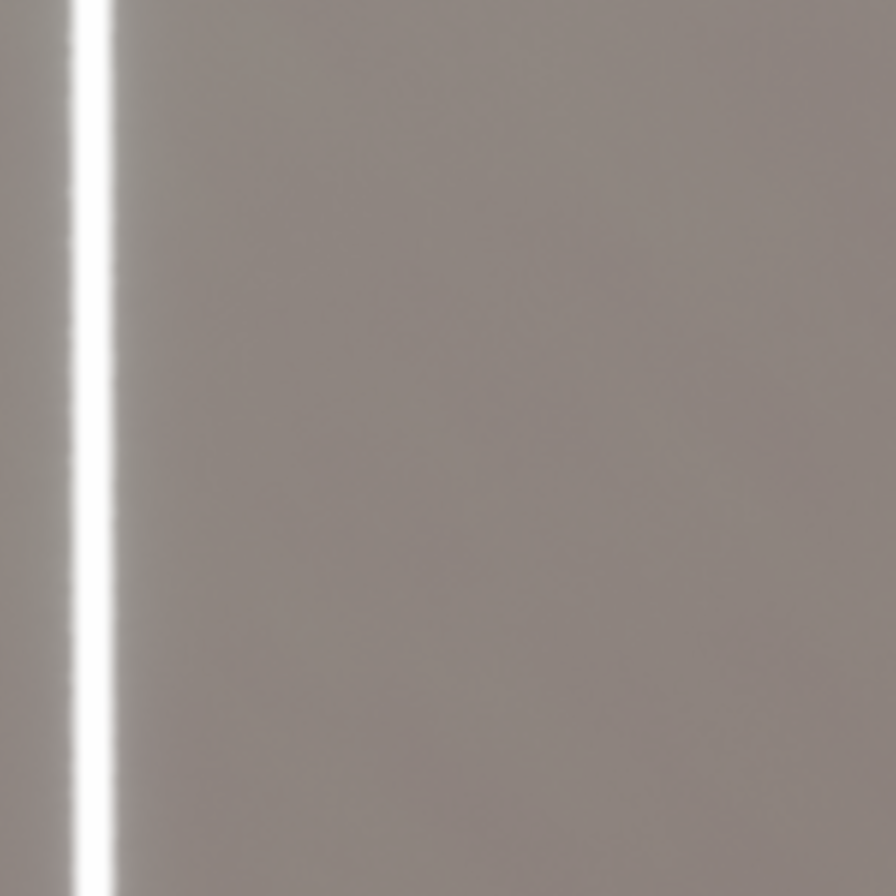
Give the GLSL for this texture, as a three.js fragment shader.

```glsl
varying vec2 vUv;

float hash(vec2 p) {
  return fract(sin(dot(p, vec2(127.1, 311.7))) * 43758.55);
}

float noise(vec2 p) {
  vec2 cell = floor(p);
  vec2 f = fract(p);
  f = f * f * (3.0 - 2.0 * f);
  return mix(mix(hash(cell), hash(cell + vec2(1.0, 0.0)), f.x),
             mix(hash(cell + vec2(0.0, 1.0)), hash(cell + 1.0), f.x), f.y);
}

void main() {
  // Warm grey wall, slightly cooler towards the upper left
  float lift = 0.5 * (1.0 - vUv.x) + 0.5 * vUv.y;
  vec3 color = mix(vec3(0.549, 0.507, 0.488), vec3(0.562, 0.531, 0.51), lift);

  // Diagonal streaks falling to the right, tinted green to mauve
  vec2 streak = vec2(vUv.x - vUv.y, vUv.x + vUv.y);
  float mottle = noise(streak * vec2(3.0, 8.0)) - 0.5;
  mottle += 0.5 * (noise(streak * vec2(9.0, 19.0) + 7.0) - 0.5);
  color += mottle * vec3(0.003, 0.009, 0.003);

  // Fine grain that breaks up the gradient
  color += (noise(vUv * 150.0) - 0.5) * 0.005;

  // Slightly leaning light strip with a softly uneven edge
  float center = mix(0.1048, 0.1022, vUv.y);
  float d = abs(vUv.x - center);
  float ripple = noise(vec2(vUv.x * 40.0, vUv.y * 70.0)) - 0.5;

  // Wide cool halo, then the tight glow around the core
  float breathing = 0.85 + 0.3 * noise(vec2(3.0, vUv.y * 6.0));
  color += vec3(0.027, 0.042, 0.047) * breathing * exp(-pow(d / 0.07, 2.0));
  color += vec3(0.14, 0.15, 0.155) * exp(-pow(d / (0.027 + 0.003 * ripple), 2.0));

  // White core with a gradual falloff
  float core = 1.0 - smoothstep(0.0095, 0.0325 + 0.002 * ripple, d);
  color = mix(color, vec3(0.995), core);

  gl_FragColor = vec4(color, 1.0);
}
```
